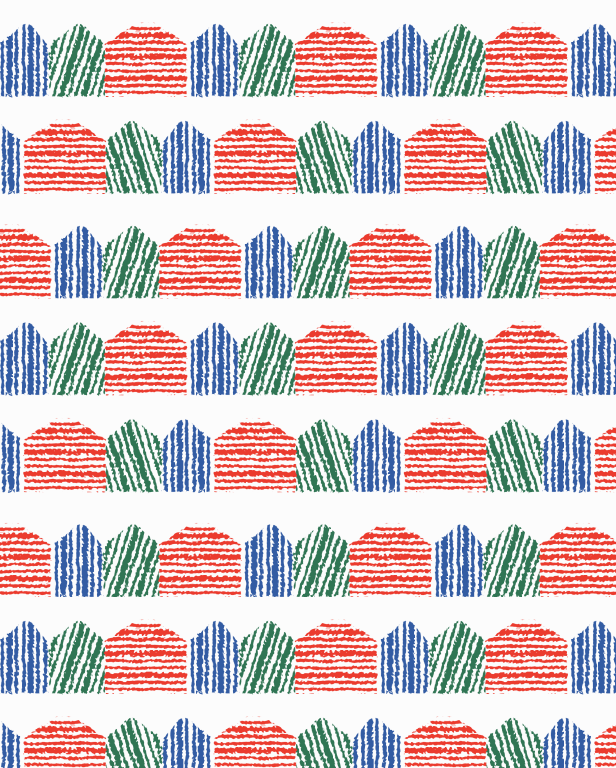
A Shadertoy shader for this pattern:

```glsl
// Rows of little crayon houses in blue, green and red, drawn as dry strokes.
// Each house is a gabled silhouette filled with parallel stripes whose edges
// are torn by noise; three row layouts (the middle one mirrored) repeat down.

const float TILES_DOWN   = 4.036;    // house triplets that fit the canvas height
const float ROW_PERIOD   = 1.5686;   // height of the three-row group, in tiles
const float STRIPE_STEP  = 0.0375;   // distance between stripe centres
const float THIN_HALF    = 0.0078;   // half width of a thin stroke
const float THICK_HALF   = 0.0148;   // half width of every third stroke
const float EAVE_HEIGHT  = 0.272;
const float RIDGE_HEIGHT = 0.381;
const float GREEN_TILT   = 0.31;     // lean of the green strokes, in radians
const float WOBBLE       = 0.007;
const float ROUGH_MIN    = 0.6;      // edge tearing, relative to stroke width
const float ROUGH_MAX    = 2.0;
const int   SAMPLES      = 3;        // supersampling per axis

const vec3 PAPER = vec3(0.987);
const vec3 BLUE  = vec3(0.20, 0.36, 0.64);
const vec3 GREEN = vec3(0.19, 0.46, 0.33);
const vec3 RED   = vec3(0.92, 0.23, 0.18);

float hash(vec2 p) {
    return fract(sin(dot(p, vec2(127.1, 311.7))) * 43758.5453);
}

float noise(vec2 p) {
    vec2 i = floor(p), f = fract(p);
    f = f * f * (3.0 - 2.0 * f);
    return mix(mix(hash(i), hash(i + vec2(1, 0)), f.x),
               mix(hash(i + vec2(0, 1)), hash(i + vec2(1, 1)), f.x), f.y);
}

// Approximate signed distance to a house standing on y = 0.
float silhouette(vec2 p, float width, float peak, float apex) {
    float u = p.x / width;
    float slope = min(u / peak, (1.0 - u) / (1.0 - peak));
    float roof = min(mix(EAVE_HEIGHT, apex, slope), RIDGE_HEIGHT);
    float walls = max(-p.x, p.x - width);
    return max(max(walls, -p.y), (p.y - roof) * 0.8);
}

// Ink coverage of a house; angle turns the strokes away from vertical.
float crayonHouse(vec2 p, float width, float peak, float apex,
                  float angle, float thickPhase, float seed, float aa) {
    float body = silhouette(p, width, peak, apex);
    if (body > 0.02) return 0.0;

    float c = cos(angle), s = sin(angle);
    float across = c * p.x - s * p.y;
    float along  = s * p.x + c * p.y;

    // Stroke centre line, with a thick stroke every third place
    float index = floor(across / STRIPE_STEP);
    vec2 strokeId = vec2(0.0, index * 7.0 + seed);
    float wander = WOBBLE * (noise(vec2(along * 16.0, 0.0) + strokeId) - 0.5);
    float offset = across - (index + 0.5) * STRIPE_STEP + wander;
    bool thick = mod(index, 3.0) == thickPhase;
    float halfWidth = thick ? THICK_HALF : THIN_HALF;
    halfWidth *= 0.9 + 0.25 * hash(strokeId);

    // Dry patches tear the edge into slanted bristle marks
    float dry = noise(vec2(along * 10.0, 3.0) + strokeId);
    float grain = noise(vec2(along * 115.0 + across * 55.0, across * 85.0) + seed);
    float tear = (grain - 0.5) * halfWidth * mix(ROUGH_MIN, ROUGH_MAX, dry);

    float d = max(abs(offset) - halfWidth, body) + tear;
    return 1.0 - smoothstep(-aa, aa, d);
}

// One tile: blue, green and red house side by side.
vec3 houseTriplet(vec2 p, float aa) {
    float blue  = crayonHouse(p, 0.257, 0.58, 0.388, 0.0, 1.0, 11.0, aa);
    float green = crayonHouse(p - vec2(0.268, 0.0), 0.289, 0.54, 0.386,
                              GREEN_TILT, 1.0, 37.0, aa);
    // Quarter turn: across runs up the wall, so the strokes lie flat
    float red   = crayonHouse(p - vec2(0.560, 0.0), 0.426, 0.5, 0.409,
                              -1.5707963, 2.0, 71.0, aa);
    vec3 color = mix(PAPER, BLUE, blue);
    color = mix(color, GREEN, green);
    return mix(color, RED, red);
}

// Picks the row; p is in tiles, measured right and down from the top left.
vec3 houseRows(vec2 p, float aa) {
    const vec3 BASELINE = vec3(0.5045, 1.0142, 1.566);
    const vec3 START    = vec3(-0.007, 0.114, 0.2785);
    float down = mod(p.y, ROW_PERIOD);
    for (int row = 0; row < 3; row++) {
        float height = BASELINE[row] - down;
        if (height < -0.01 || height > 0.42) continue;
        float x = p.x - START[row];
        if (row == 1) x = -x;
        return houseTriplet(vec2(fract(x), height), aa);
    }
    return PAPER;
}

void mainImage(out vec4 fragColor, in vec2 fragCoord) {
    float pixel = TILES_DOWN / iResolution.y;
    vec3 sum = vec3(0.0);
    for (int j = 0; j < SAMPLES; j++)
    for (int i = 0; i < SAMPLES; i++) {
        vec2 jitter = (vec2(i, j) + 0.5) / float(SAMPLES) - 0.5;
        vec2 pos = fragCoord + jitter;
        vec2 p = vec2(pos.x, iResolution.y - pos.y) * pixel;
        sum += houseRows(p, pixel * 0.4);
    }
    fragColor = vec4(sum / float(SAMPLES * SAMPLES), 1.0);
}
```
